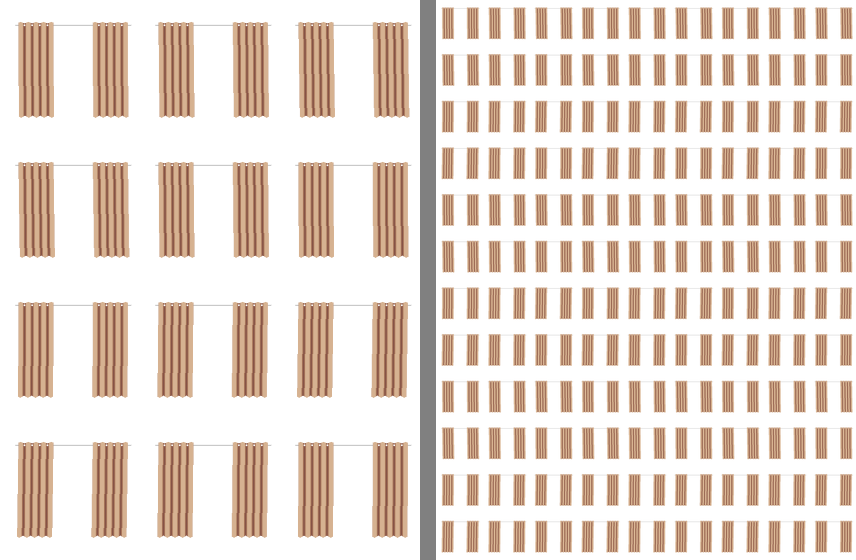
Left, the tile; right, the same tile 3 across and 3 down.
This pattern is drawn by a Shadertoy shader. Its source:

```glsl
// Coverage of a region with signed distance d, softened over one pixel
float cover(float d, float pixel) {
    return clamp(0.5 - d / pixel, 0.0, 1.0);
}

float boxDistance(vec2 p, vec2 center, vec2 halfSize) {
    vec2 d = abs(p - center) - halfSize;
    return max(d.x, d.y);
}

// Sideways drift of the cloth: grows downward in small steps, swings from cell to cell
float swayOffset(vec2 cell, float y) {
    float index = cell.x + 3.0 * cell.y;
    float sway = 1.3 * sin(6.2831853 * (index + 0.5) / 12.0);
    float drop = clamp((y - 20.0) / 88.0, 0.0, 1.0);
    return 0.45 * floor(sway * drop / 0.45 + 0.5);
}

// Paints one pleated panel, p measured from its upper left corner line
vec3 drawPanel(vec3 color, vec2 p, float pixel) {
    float fold = abs(mod(p.x + 1.5, 7.0) - 3.5);

    // Pleat shading: light crest, brown flank, dark valley
    vec3 cloth = mix(vec3(0.84, 0.70, 0.57), vec3(0.67, 0.47, 0.36), cover(2.05 - fold, pixel));
    cloth = mix(cloth, vec3(0.52, 0.32, 0.27), cover(2.85 - fold, pixel));

    // Eyelet in each valley, level with the rod
    float eyelet = length(vec2(3.5 - fold, p.y - 23.1)) - 0.8;
    cloth = mix(cloth, vec3(1.0), cover(eyelet, pixel));

    // Scalloped outline
    float sides = abs(p.x - 16.0) - 16.0;
    float top = 20.0 + 0.4 * fold - p.y;
    float hem = p.y - 107.8 + 0.6 * fold;
    return mix(color, cloth, cover(max(sides, max(top, hem)), pixel));
}

void mainImage(out vec4 fragColor, in vec2 fragCoord) {
    // Three by four cells, each 128 units wide, y running downward
    vec2 uv = fragCoord / iResolution.xy;
    vec2 grid = vec2(uv.x, 1.0 - uv.y) * vec2(3.0, 4.0);
    vec2 cell = floor(grid);
    vec2 p = 128.0 * fract(grid);
    float pixel = 512.0 / iResolution.y;

    // Rod
    float rod = boxDistance(p, vec2(67.0, 23.2), vec2(53.0, 0.5));
    vec3 color = mix(vec3(1.0), vec3(0.77), cover(rod, pixel));

    // Left and right panels
    p.x -= swayOffset(cell, p.y);
    for (int side = 0; side < 2; side++) {
        color = drawPanel(color, p - vec2(16.9 + 68.0 * float(side), 0.0), pixel);
    }
    fragColor = vec4(color, 1.0);
}
```
